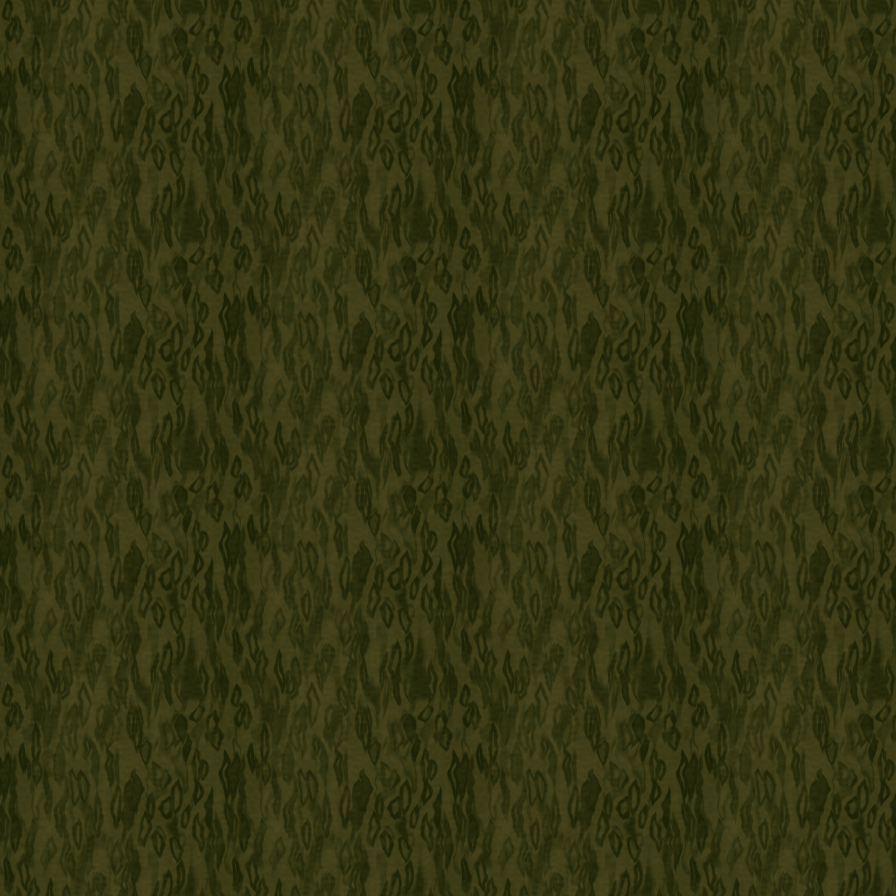
A WebGL 1 fragment shader for this pattern:

```glsl
precision highp float;
// Mossy bark: a square tile crowded with narrow upright dark rings and streaks.
// Jittered lens outlines on a wrapping grid, roughened by noise, lie over
// stretched noise streaks and an olive brown ground with fine woven grain.

uniform vec2 u_resolution;

const float TILES = 3.918;
const float TAU = 6.2831853;
const vec3 DEEP_MOSS = vec3(0.108, 0.132, 0.022);
const vec3 OLIVE = vec3(0.196, 0.204, 0.067);
const vec3 DRY_BARK = vec3(0.282, 0.267, 0.112);

float hash(vec2 p) {
  return fract(sin(dot(p, vec2(127.1, 311.7))) * 43758.5453);
}

// Value noise that wraps after one tile; cells is its whole-number grid size.
float tileNoise(vec2 uv, vec2 cells, float seed) {
  vec2 p = uv * cells;
  vec2 i = floor(p);
  vec2 f = fract(p);
  f = f * f * (3.0 - 2.0 * f);
  vec2 lo = mod(i, cells) + seed;
  vec2 hi = mod(i + 1.0, cells) + seed;
  float bottom = mix(hash(lo), hash(vec2(hi.x, lo.y)), f.x);
  float top = mix(hash(vec2(lo.x, hi.y)), hash(hi), f.x);
  return mix(bottom, top, f.y);
}

// Slight wandering of the upright marks.
vec2 bend(vec2 uv) {
  float sway = tileNoise(uv, vec2(7.0, 13.0), 3.0) - 0.5;
  float ripple = tileNoise(uv, vec2(17.0, 29.0), 29.0) - 0.5;
  float slide = tileNoise(uv, vec2(14.0, 3.0), 17.0) - 0.5;
  return uv + vec2(sway * 0.024 + ripple * 0.014, slide * 0.10);
}

// Signed distance, roughly, to a pointed upright lens.
float lensDistance(vec2 d, vec2 halfSize) {
  vec2 q = abs(d) / halfSize;
  return (q.x + q.y * q.y - 1.0) * halfSize.x;
}

// Soft dark outline with a fainter filled core.
float lensMark(float dist, float fill) {
  float outline = 1.0 - smoothstep(0.003, 0.014, abs(dist));
  float core = 1.0 - smoothstep(-0.006, 0.006, dist);
  return max(outline, core * fill);
}

// One lens per grid cell, random in place, size, fill and strength.
float lensLayer(vec2 uv, vec2 cells, float seed) {
  vec2 home = floor(uv * cells);
  float rough = (tileNoise(uv, vec2(53.0, 31.0), seed) - 0.5) * 0.009;
  float marks = 0.0;
  for (int y = -1; y <= 1; y++) {
    for (int x = -1; x <= 1; x++) {
      vec2 cell = home + vec2(float(x), float(y));
      vec2 id = mod(cell, cells) + seed;
      vec2 jitter = vec2(hash(id + 7.3), hash(id + 19.1));
      vec2 d = uv - (cell + jitter) / cells;
      d.x += d.y * (hash(id + 31.7) - 0.5) * 0.18;
      vec2 halfSize = vec2(mix(0.008, 0.022, hash(id + 57.3)),
                           mix(0.040, 0.088, hash(id + 43.9)));
      float fill = 0.9 * smoothstep(0.55, 0.95, hash(id + 71.1));
      float strength = mix(0.72, 1.0, hash(id + 83.7));
      float mark = lensMark(lensDistance(d, halfSize) + rough, fill);
      marks = max(marks, mark * strength);
    }
  }
  return marks;
}

// Rings, thin cracks and long streaks, slightly paler in the dry band.
float barkMarks(vec2 uv, float dryness) {
  vec2 p = bend(uv);
  float rings = lensLayer(p, vec2(17.0, 6.0), 41.0);
  float crackField = tileNoise(p, vec2(31.0, 9.0), 67.0);
  float cracks = 1.0 - smoothstep(0.02, 0.13, abs(crackField - 0.78));
  float streaks = smoothstep(0.62, 0.88, tileNoise(p, vec2(35.0, 8.0), 89.0));
  float wear = tileNoise(uv, vec2(31.0, 19.0), 103.0);
  rings *= mix(0.72, 1.0, smoothstep(0.15, 0.5, wear));
  float marks = max(rings, max(cracks * 0.45, streaks * 0.75));
  return marks * (1.0 - 0.18 * dryness);
}

// Colour bands, upright fibres and fine grain of the ground.
float groundTone(vec2 uv, float dryness) {
  float bands = tileNoise(uv, vec2(9.0, 2.0), 131.0) - 0.5;
  float clouds = tileNoise(uv, vec2(7.0, 5.0), 149.0) - 0.5;
  float fibres = tileNoise(uv, vec2(38.0, 10.0), 173.0) - 0.5;
  float weave = tileNoise(uv, vec2(38.0, 76.0), 191.0) - 0.5;
  float specks = tileNoise(uv, vec2(83.0, 83.0), 223.0) - 0.5;
  return 0.80 + 0.10 * dryness + 0.12 * bands + 0.12 * clouds
       + 0.16 * fibres + 0.17 * weave + 0.17 * specks;
}

vec3 barkColour(float tone) {
  vec3 lower = mix(DEEP_MOSS, OLIVE, clamp(tone * 2.0, 0.0, 1.0));
  return mix(lower, DRY_BARK, clamp(tone * 2.0 - 1.0, 0.0, 1.0));
}

void main() {
  vec2 canvas = gl_FragCoord.xy / u_resolution;
  // Tiles are counted from the top left corner.
  vec2 uv = vec2(canvas.x, 1.0 - canvas.y) * TILES;
  // A dry upright band crosses every tile.
  float dryness = pow(0.5 + 0.5 * cos(TAU * (uv.x - 0.38)), 2.0);
  float tone = groundTone(uv, dryness) - 0.76 * barkMarks(uv, dryness);
  gl_FragColor = vec4(barkColour(tone), 1.0);
}
```
